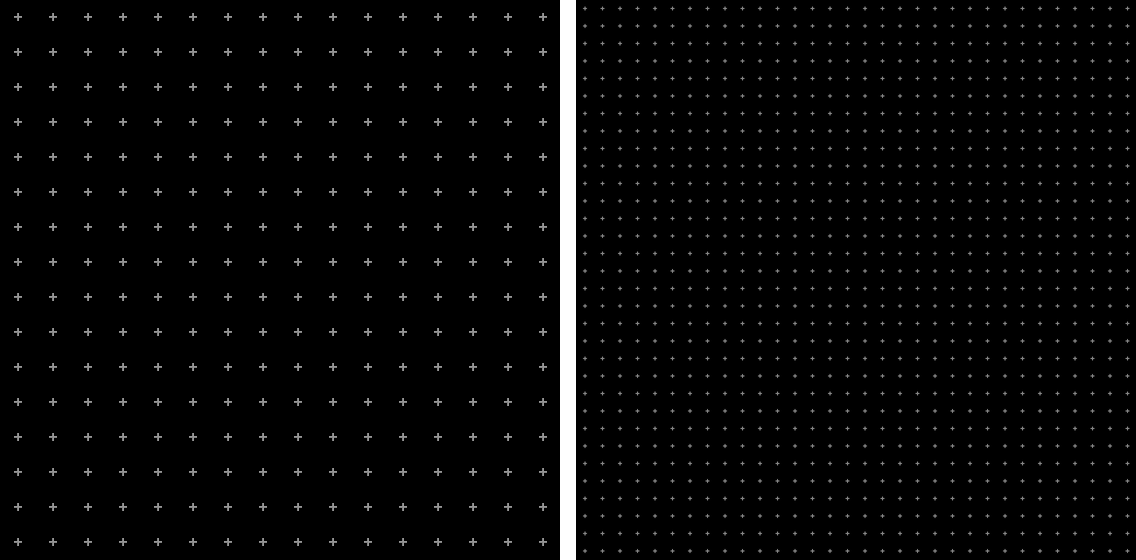
Left, the tile; right, the same tile 2 across and 2 down.
Give the GLSL for this pattern, as a WebGL 2 fragment shader.

```glsl
#version 300 es
precision highp float;

// A square grid of thin white plus signs on black.
// The canvas is folded into 16 x 16 equal cells; each holds the union
// of two bars, drawn from a box distance with a one-pixel soft edge.

uniform vec2 u_resolution;
out vec4 fragColor;

const float REPEATS = 16.0;
const vec3 BACKGROUND = vec3(0.0);
const vec3 PLUS_COLOR = vec3(1.0);

// Sizes in cell units
const vec2 PLUS_CENTER = vec2(16.5) / 32.0;
const float ARM_LENGTH = 3.5 / 32.0;
const float HALF_WIDTH = 0.5 / 32.0;

// Offset from the nearest repeated center, wrapping across cell borders
vec2 repeatAround(vec2 p, vec2 center) {
    return fract(p - center + 0.5) - 0.5;
}

float boxDistance(vec2 p, vec2 halfSize) {
    vec2 d = abs(p) - halfSize;
    return length(max(d, 0.0)) + min(max(d.x, d.y), 0.0);
}

float plusDistance(vec2 p, float armLength, float halfWidth) {
    float across = boxDistance(p, vec2(armLength, halfWidth));
    float upright = boxDistance(p, vec2(halfWidth, armLength));
    return min(across, upright);
}

// Coverage of a shape, blended over one pixel around its edge
float coverage(float dist, float pixel) {
    return clamp(0.5 - dist / pixel, 0.0, 1.0);
}

void main() {
    vec2 uv = gl_FragCoord.xy / u_resolution;
    float pixel = REPEATS / min(u_resolution.x, u_resolution.y);

    vec2 p = repeatAround(uv * REPEATS, PLUS_CENTER);
    float plus = coverage(plusDistance(p, ARM_LENGTH, HALF_WIDTH), pixel);

    fragColor = vec4(mix(BACKGROUND, PLUS_COLOR, plus), 1.0);
}
```
